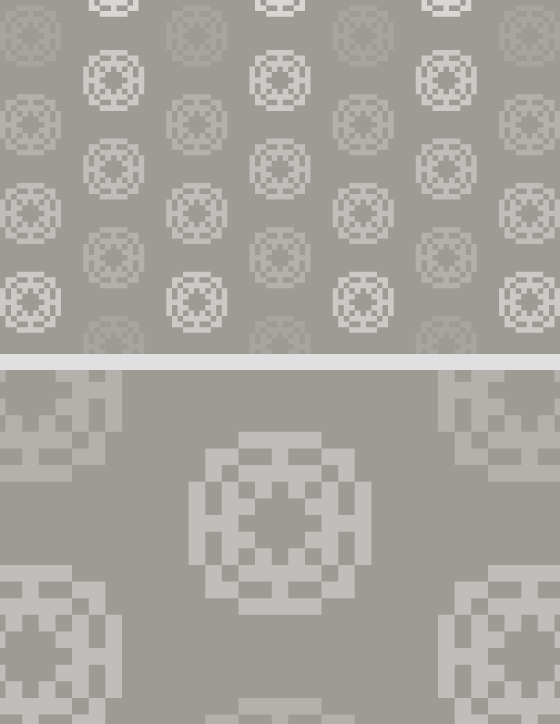
Top, the full canvas; bottom, a detail of the centre.
This pattern is drawn by a Shadertoy shader. Its source:

```glsl
// Pixel-stitched rosettes in staggered columns on warm grey.
// Each rosette is an 11 x 11 cell grid folded into one octant; its tone
// climbs down the even columns and up the odd ones. Edges are supersampled.

const float CELLS_ACROSS = 101.0;        // grid cells over the canvas width
const vec2  PITCH        = vec2(15.0, 16.0); // rosette spacing in cells
const float SIZE         = 11.0;         // rosette width in cells
const float EVEN_TOP     = 1.0;          // first rosette top, even columns
const float ODD_TOP      = 9.0;          // first rosette top, odd columns
const float TOP_NUDGE    = 1.0;          // extra lift of the clipped top row
const float LAST_ROW     = 3.0;
const float TONE_STEPS   = 4.0;
const int   SAMPLES      = 4;            // samples per pixel side

const vec3 GROUND = vec3(0.620, 0.608, 0.586);
const vec3 FAINT  = vec3(0.657, 0.645, 0.625);
const vec3 BRIGHT = vec3(0.850, 0.843, 0.833);

// True where a rosette cell is filled; offset is counted from its centre.
bool rosetteCell(ivec2 offset) {
    ivec2 a = abs(offset);
    int ring = max(a.x, a.y);
    int along = min(a.x, a.y);
    if (ring == 5) return along <= 2;               // outer bars
    if (ring == 4) return along == 0 || along >= 3; // spokes and corners
    if (ring == 3) return along <= 2;               // inner bars
    return ring == 2 && along == 1;                 // teeth around the star
}

// Colour at a point in cells, measured from the upper left.
vec3 patternColor(vec2 p) {
    float column = floor(p.x / PITCH.x);
    bool odd = mod(column, 2.0) > 0.5;
    float y = p.y - (odd ? ODD_TOP : EVEN_TOP);
    float row = floor(y / PITCH.y);

    vec2 local = vec2(p.x - column * PITCH.x, y - row * PITCH.y);
    if (row < 0.0) local.y += TOP_NUDGE;

    bool inside = all(greaterThanEqual(local, vec2(0.0)))
               && all(lessThan(local, vec2(SIZE)));
    ivec2 offset = ivec2(floor(local)) - ivec2(int(SIZE) / 2);
    if (!inside || !rosetteCell(offset)) return GROUND;

    float tone = odd ? LAST_ROW - row : row;
    return mix(FAINT, BRIGHT, clamp(tone / TONE_STEPS, 0.0, 1.0));
}

void mainImage(out vec4 fragColor, in vec2 fragCoord) {
    float cellsPerPixel = CELLS_ACROSS / iResolution.x;
    vec2 corner = vec2(fragCoord.x, iResolution.y - fragCoord.y) - 0.5;

    // Average a regular grid of samples over the pixel.
    vec3 sum = vec3(0.0);
    for (int j = 0; j < SAMPLES; j++) {
        for (int i = 0; i < SAMPLES; i++) {
            vec2 jitter = (vec2(i, j) + 0.5) / float(SAMPLES);
            sum += patternColor((corner + jitter) * cellsPerPixel);
        }
    }
    fragColor = vec4(sum / float(SAMPLES * SAMPLES), 1.0);
}
```
